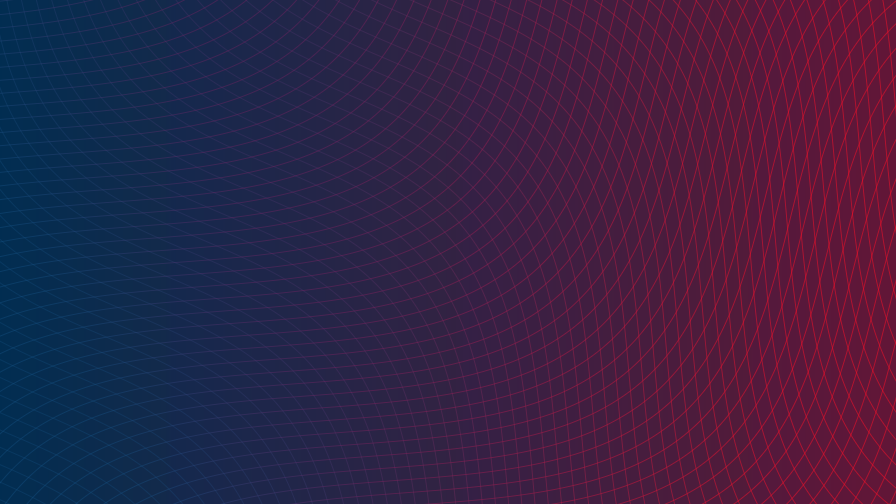
This background is drawn by a WebGL 2 fragment shader. Its source:

```glsl
#version 300 es
precision highp float;

uniform vec2 u_resolution;
out vec4 fragColor;

// Lengths are in canvas heights
#define LINE_SPACING 0.034
#define LINE_WIDTH 0.0018
#define LINE_OPACITY 0.62
#define BAND_STRENGTH 0.012
// Wave: centre, wavelength / 2 pi, mean slope, slope swing
#define RISING_WAVE vec4(1.0475, 0.2946, -0.13, 0.73)
#define FALLING_WAVE vec4(0.311, 0.2537, 0.22, 0.62)
#define RISING_PHASE 0.965
#define FALLING_PHASE 0.32

const vec3 NAVY = vec3(0.005, 0.178, 0.318);
const vec3 WINE = vec3(0.385, 0.087, 0.215);
const vec3 BLUE_LINE = vec3(0.08, 0.32, 0.52);
const vec3 PLUM_LINE = vec3(0.46, 0.13, 0.38);
const vec3 RED_LINE = vec3(0.92, 0.06, 0.16);

// Coverage of parallel wavy lines; axis.x runs along them, axis.y across
float wavyLines(vec2 axis, vec4 wave, float phase, float pixel) {
    float angle = (axis.x - wave.x) / wave.y;
    float bend = wave.z * axis.x - wave.w * wave.y * cos(angle);
    float slope = wave.z + wave.w * sin(angle);
    float row = (axis.y - bend) / LINE_SPACING - phase;
    float dist = abs(fract(row + 0.5) - 0.5) * LINE_SPACING;
    dist *= inversesqrt(1.0 + slope * slope);
    float coverage = (0.5 * (LINE_WIDTH + pixel) - dist) / pixel;
    return clamp(coverage, 0.0, min(1.0, LINE_WIDTH / pixel));
}

// Navy to wine, with faint hue bands that restart softly
vec3 backdrop(float x) {
    float band = fract((x - 0.195) / 0.325);
    float ramp = 0.5 - band + smoothstep(0.96, 1.0, band);
    vec3 tint = vec3(0.1, -0.5, 1.0) * ramp * BAND_STRENGTH;
    return mix(NAVY, WINE, x) + tint;
}

void main() {
    vec2 uv = gl_FragCoord.xy / u_resolution;
    vec2 pos = gl_FragCoord.xy / u_resolution.y;
    float pixel = 1.0 / u_resolution.y;

    // Diagonal axes carry the two crossing families
    vec2 rising = vec2(pos.x + pos.y, pos.y - pos.x) * sqrt(0.5);
    vec2 falling = vec2(-rising.y, -rising.x);
    float riseLine = wavyLines(rising, RISING_WAVE, RISING_PHASE, pixel);
    float fallLine = wavyLines(falling, FALLING_WAVE, FALLING_PHASE, pixel);

    // Lines turn from blue through plum to red, stronger to the right
    float plum = smoothstep(0.0, 0.35, uv.x + 0.25 * (uv.y - 0.5));
    float red = smoothstep(0.3, 0.95, uv.x);
    vec3 riseColor = mix(mix(BLUE_LINE, PLUM_LINE, plum), RED_LINE, red);
    vec3 fallColor = mix(mix(BLUE_LINE, PLUM_LINE, 0.6 * plum), RED_LINE, red);
    float strength = LINE_OPACITY * mix(0.7, 1.0, smoothstep(0.1, 0.9, uv.x));

    vec3 color = backdrop(uv.x);
    color = mix(color, fallColor, fallLine * strength * mix(0.75, 1.0, red));
    color = mix(color, riseColor, riseLine * strength);
    fragColor = vec4(color, 1.0);
}
```
